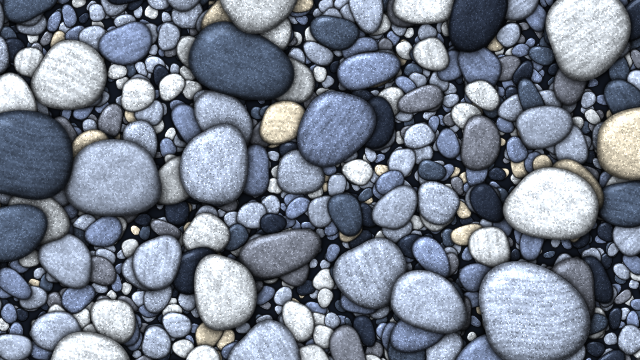
A Shadertoy shader for this texture:

```glsl
// Bed of smooth wet beach pebbles, mostly blue-grey slate with a few cream ones.
// Six layers of jittered grids run from small to large; each stone is a
// wobbly superellipse with a domed normal, veins, speckles and a contact shadow.
#define LAYERS 6
#define SMALLEST_CELL 0.041
#define LAYER_GROWTH 1.48
#define JITTER 0.46
#define WOBBLE 0.09
#define ROUNDNESS 2.3
#define SHADOW_REACH 0.038
#define SPECKLE 0.36
#define VEINS 0.07
#define GLOSS 0.6
#define LIGHT_DIR normalize(vec3(-0.3, 0.55, 0.9))
#define GAP_COLOR vec3(0.08, 0.10, 0.14)

const float TAU = 6.2831853;

vec4 hash4(vec2 p) {
    vec4 q = fract(p.xyxy * vec4(0.1031, 0.1030, 0.0973, 0.1099));
    q += dot(q, q.wzxy + 33.33);
    return fract((q.xxyz + q.yzzw) * q.zywx);
}

mat2 rotation(float angle) {
    float c = cos(angle), s = sin(angle);
    return mat2(c, s, -s, c);
}

// Distance to the nearest scattered point, and a random value of that point
vec2 cellular(vec2 p) {
    vec2 id = floor(p), best = vec2(9.0, 0.0);
    for (int y = -1; y <= 1; y++)
    for (int x = -1; x <= 1; x++) {
        vec2 cell = id + vec2(x, y);
        vec4 h = hash4(cell);
        float dist = length(p - cell - h.xy);
        if (dist < best.x) best = vec2(dist, h.z);
    }
    return best;
}

// Stone colours ordered from dark to pale
vec3 stoneTint(float u) {
    vec3 tint = vec3(0.14, 0.17, 0.23);
    tint = mix(tint, vec3(0.27, 0.32, 0.40), step(0.09, u));
    tint = mix(tint, vec3(0.44, 0.46, 0.51), step(0.21, u));
    tint = mix(tint, vec3(0.47, 0.53, 0.66), step(0.31, u));
    tint = mix(tint, vec3(0.64, 0.69, 0.78), step(0.50, u));
    tint = mix(tint, vec3(0.84, 0.87, 0.90), step(0.81, u));
    return mix(tint, vec3(0.88, 0.84, 0.75), step(0.95, u));
}

// Mineral veins, mottling and pale or dark specks
vec3 weather(vec3 tint, vec2 p, vec4 look) {
    vec2 v = p + 0.006 * sin(p.yx * 23.0 + look.xy * TAU);
    float bands = sin(v.y * 210.0 + 1.2 * sin(v.x * 17.0 + look.z * TAU))
                + 0.7 * sin(v.y * 473.0 + 1.5 * sin(v.x * 29.0));
    float mottle = sin(v.x * 61.0 + look.w * TAU) * sin(v.y * 83.0);
    vec2 grain = cellular(p * 180.0 + look.xy * 90.0);
    float speck = smoothstep(0.42, 0.12, grain.x) * (grain.y - 0.45);
    float pattern = VEINS * bands * look.z + 0.07 * mottle
                  + SPECKLE * speck * (0.4 + look.w) + 0.2 * (grain.y - 0.5);
    return tint * (1.0 + pattern) + 0.25 * SPECKLE * max(speck, 0.0);
}

// Lit surface: t is 0 at the centre and 1 at the rim
vec3 shadeStone(vec3 tint, vec2 outward, float t, float wetness) {
    float slope = pow(min(t, 1.0), 3.2);
    vec3 normal = normalize(vec3(outward * slope, 1.05 - 0.6 * slope));
    float diffuse = max(dot(normal, LIGHT_DIR), 0.0);
    float rim = mix(0.5, 1.0, smoothstep(1.0, 0.87, t));
    vec3 color = tint * (0.48 + 0.72 * diffuse) * rim;

    // Soft sky sheen and a crisp glint on the upper shoulder
    vec3 halfway = normalize(LIGHT_DIR + vec3(-0.1, 0.25, 0.6));
    float facing = max(dot(normal, halfway), 0.0);
    float glint = smoothstep(0.965, 0.995, facing);
    float shine = 0.3 * pow(facing, 10.0) + 0.6 * glint;
    return color + GLOSS * wetness * shine * rim * vec3(0.74, 0.81, 0.92);
}

// Draws one grid of stones over the colour beneath
vec3 addLayer(vec3 color, vec2 uv, float layer, float pixel) {
    float size = SMALLEST_CELL * pow(LAYER_GROWTH, layer);
    mat2 gridTurn = rotation(0.35 + 0.9 * layer);
    vec2 g = gridTurn * uv / size + 7.3 * layer;
    float density = 1.0 - 0.105 * layer;
    for (int y = -1; y <= 1; y++)
    for (int x = -1; x <= 1; x++) {
        vec2 id = floor(g) + vec2(x, y);
        vec4 place = hash4(id + 31.0 * layer + 5.0);
        vec4 look = hash4(id + 47.0 * layer + 113.0);
        if (place.w > density) continue;

        // Outline
        vec2 centre = id + 0.5 + JITTER * (place.xy - 0.5);
        vec2 offset = (g - centre) * gridTurn * size;
        mat2 turn = rotation(TAU * place.z);
        vec2 q = turn * offset;
        float radius = size * mix(0.37, 0.54, look.y);
        vec2 radii = radius * vec2(1.0, mix(0.6, 0.95, look.z));
        vec2 s = q / radii + 1e-5;
        float angle = atan(s.y, s.x);
        float outline = 1.0 + WOBBLE * sin(2.0 * angle + TAU * look.x)
                      + 0.6 * WOBBLE * sin(3.0 * angle + TAU * look.w);
        vec2 powered = pow(abs(s), vec2(ROUNDNESS));
        float t = pow(powered.x + powered.y, 1.0 / ROUNDNESS) / outline;
        float dist = (t - 1.0) * radii.y;
        if (dist > 0.25 * size) continue;

        // Contact shadow, then the stone
        color *= 1.0 - 0.75 * exp(-max(dist, 0.0) / (SHADOW_REACH * size));
        if (dist > pixel) continue;
        vec3 tint = weather(stoneTint(look.x), q, look) * mix(0.92, 1.1, place.x);
        vec2 outward = normalize(s / radii) * turn;
        float wetness = mix(1.0, 0.25, look.x) * (0.3 + 0.7 * look.w);
        vec3 stone = shadeStone(tint, outward, t, wetness);
        color = mix(color, stone, smoothstep(pixel, -pixel, dist));
    }
    return color;
}

void mainImage(out vec4 fragColor, in vec2 fragCoord) {
    vec2 uv = fragCoord / iResolution.y;
    float pixel = 0.7 / iResolution.y;
    vec3 color = GAP_COLOR;
    for (int i = 0; i < LAYERS; i++)
        color = addLayer(color, uv, float(i), pixel);
    fragColor = vec4(clamp(color, 0.0, 1.0), 1.0);
}
```
